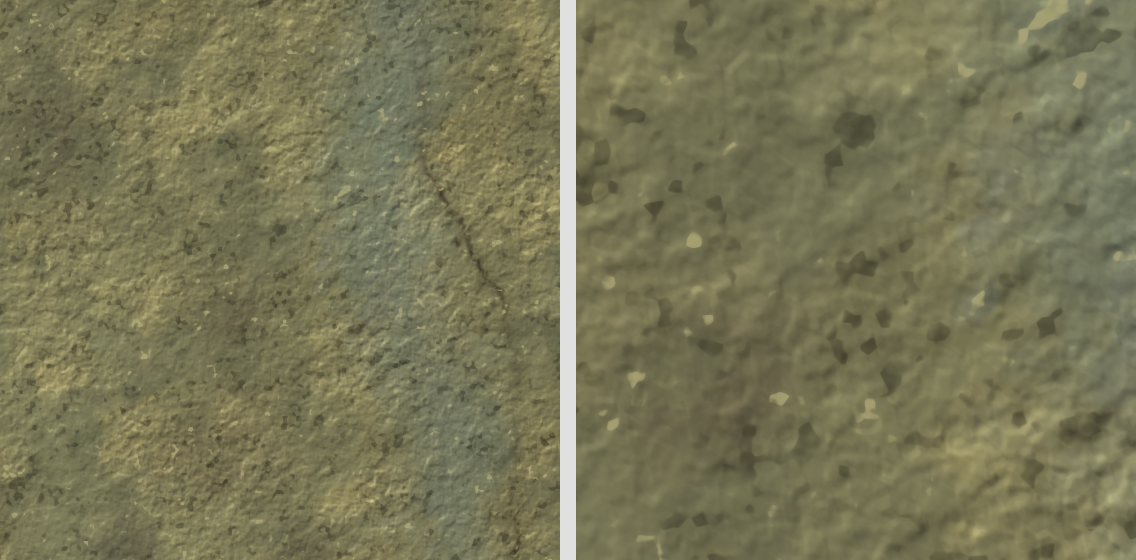
Left: the whole. Right: its middle third, enlarged.
This texture is drawn by a Shadertoy shader. Its source:

```glsl
// Weathered olive rock face with slanted grain, a cool mineral band and a crack.
// Smooth cellular noise gives ragged blotches and a height field lit from the upper
// left; the band, crack, hollows, crevices and glints are masks laid over it.
#define GRAIN_ANGLE 0.62
#define GRAIN_STRETCH vec2(0.78, 1.1)
#define RELIEF 0.21
#define BLOTCH 0.22
#define LIGHT_STEP vec2(-0.0013, 0.0019)
#define OLIVE vec3(0.490, 0.474, 0.333)
#define COOL_GREY vec3(0.463, 0.475, 0.374)
#define HOLLOW_TINT vec3(0.78, 0.76, 0.80)
#define CRACK_TINT vec3(0.62, 0.59, 0.58)
#define GLINT vec3(0.70, 0.67, 0.47)

vec3 hash3(vec2 cell) {
    vec3 q = fract(cell.xyx * vec3(0.1031, 0.1030, 0.0973));
    q += dot(q, q.yxz + 33.33);
    return fract((q.xxy + q.yzz) * q.zyx);
}

// Smooth cellular noise: random cell values blended by distance, -1 to 1.
float cellNoise(vec2 p) {
    vec2 base = floor(p), f = p - base;
    float sum = 0.0, total = 0.0;
    for (int y = -1; y <= 1; y++)
    for (int x = -1; x <= 1; x++) {
        vec2 offset = vec2(x, y);
        vec3 rnd = hash3(base + offset + 57.0);
        vec2 d = offset + rnd.xy - f;
        float weight = exp(-7.0 * dot(d, d));
        sum += weight * (rnd.z * 2.0 - 1.0);
        total += weight;
    }
    return sum / total;
}

vec2 alongGrain(vec2 p) {
    float c = cos(GRAIN_ANGLE), s = sin(GRAIN_ANGLE);
    return vec2(c * p.x + s * p.y, c * p.y - s * p.x) * GRAIN_STRETCH;
}

float height(vec2 p) {
    vec2 g = alongGrain(p);
    return 0.75 * cellNoise(g * 31.0) + 0.72 * cellNoise(g * 62.0 + 9.0)
         + 0.46 * cellNoise(p * 112.0 + 31.0) + 0.24 * cellNoise(p * 190.0 + 77.0);
}

float segmentDistance(vec2 p, vec2 a, vec2 b) {
    vec2 ab = b - a;
    return length(p - a - ab * clamp(dot(p - a, ab) / dot(ab, ab), 0.0, 1.0));
}

// Soft dark patches, as centre and radius.
float hollows(vec2 p) {
    vec3 spots[5] = vec3[5](vec3(0.41, 0.45, 0.07), vec3(0.07, 0.79, 0.11),
        vec3(0.41, 0.20, 0.11), vec3(0.55, 0.01, 0.07), vec3(0.20, 0.03, 0.07));
    float mask = 0.0;
    for (int i = 0; i < 5; i++) {
        vec2 d = (p - spots[i].xy) / spots[i].z;
        mask = max(mask, exp(-dot(d, d)));
    }
    return mask;
}

void mainImage(out vec4 fragColor, in vec2 fragCoord) {
    vec2 uv = fragCoord / iResolution.xy;
    vec2 g = alongGrain(uv);
    float small = cellNoise(g * 23.0 + 41.0);
    float fine = cellNoise(g * 52.0 + 5.0);
    float grit = cellNoise(uv * 125.0 + 19.0);
    vec2 ragged = vec2(small + 0.6 * fine, fine - 0.7 * small);
    float broad = cellNoise(g * 5.0 + 3.0 + 0.12 * ragged);
    float medium = cellNoise(g * 11.0 + 17.0 + 0.25 * ragged);
    vec2 warped = uv + 0.03 * vec2(medium, small) + 0.014 * ragged.yx;

    // Cool band running down the right, left of the crack
    float bandX = 0.70 + 0.11 * (1.0 - smoothstep(0.15, 0.55, uv.y));
    float bandGap = abs(warped.x - bandX) - 0.03 * broad - 0.015 * fine;
    float band = 1.0 - smoothstep(0.0, 0.16, bandGap);
    vec3 color = mix(OLIVE, COOL_GREY, band);
    color += vec3(0.012, 0.0, -0.010) * (medium - 0.6 * broad + 0.4 * small);

    // Blotches and hollows
    float tone = 0.30 * broad + 0.32 * medium + 0.30 * small + 0.26 * fine;
    color *= 1.0 + BLOTCH * tone * (1.0 - 0.4 * band);
    float hollow = hollows(warped) * clamp(0.75 + 0.4 * small + 0.35 * fine, 0.0, 1.0);
    color *= mix(vec3(1.0), HOLLOW_TINT, hollow);
    vec2 slate = (warped - vec2(0.63, 0.53)) / vec2(0.11, 0.07);
    float slateMask = exp(-dot(slate, slate)) * smoothstep(-0.1, 0.6, small + 0.6 * fine);
    color = mix(color, vec3(0.38, 0.39, 0.34), 0.6 * slateMask);

    // Relief lit from the upper left, rougher in some places
    float shade = height(uv - LIGHT_STEP) - height(uv + LIGHT_STEP);
    color *= 1.0 + RELIEF * shade * (0.95 + 0.35 * medium);
    color *= 1.0 + 0.035 * grit;

    // Main crack, crumbled at its edges, and a faint cross seam
    float crackX = 0.75 + 0.17 * (1.0 - smoothstep(0.36, 0.78, uv.y))
                 + 0.006 * sin(uv.y * 43.0) + 0.008 * small + 0.006 * fine + 0.003 * grit;
    float gap = abs(uv.x - crackX);
    float open = smoothstep(0.40, 0.52, uv.y) * (1.0 - smoothstep(0.62, 0.80, uv.y));
    open = max(open, 1.0 - smoothstep(0.04, 0.14, uv.y));
    float broken = smoothstep(-0.7, 0.5, fine + 0.6 * grit);
    float crack = (0.25 + 0.50 * open) * broken * (1.0 - smoothstep(0.0, 0.009, gap));
    crack += (0.14 + 0.16 * open) * exp(-gap * gap / 0.0003);
    float seam = abs(uv.y - 0.41 - 0.008 * small - 0.005 * fine);
    crack += 0.22 * smoothstep(0.6, 0.9, uv.x) * exp(-seam * seam / 0.00004);
    color *= mix(vec3(1.0), CRACK_TINT, min(crack, 1.0));

    // Irregular crevices in the low spots, a pale streak and rare glints
    float crevice = smoothstep(0.50, 1.0, -fine * 0.6 - grit * 0.7);
    color *= 1.0 - 0.22 * crevice;
    float streak = segmentDistance(uv + 0.006 * ragged, vec2(0.37, 0.765), vec2(0.49, 0.83));
    float pale = 0.65 * (1.0 - smoothstep(0.001, 0.010, streak))
               * smoothstep(-0.3, 0.7, shade + grit);
    pale = max(pale, 0.7 * smoothstep(1.05, 1.4, grit + 0.6 * fine + 0.3 * shade));
    color = mix(color, GLINT, pale);

    fragColor = vec4(clamp(color, 0.0, 1.0), 1.0);
}
```
